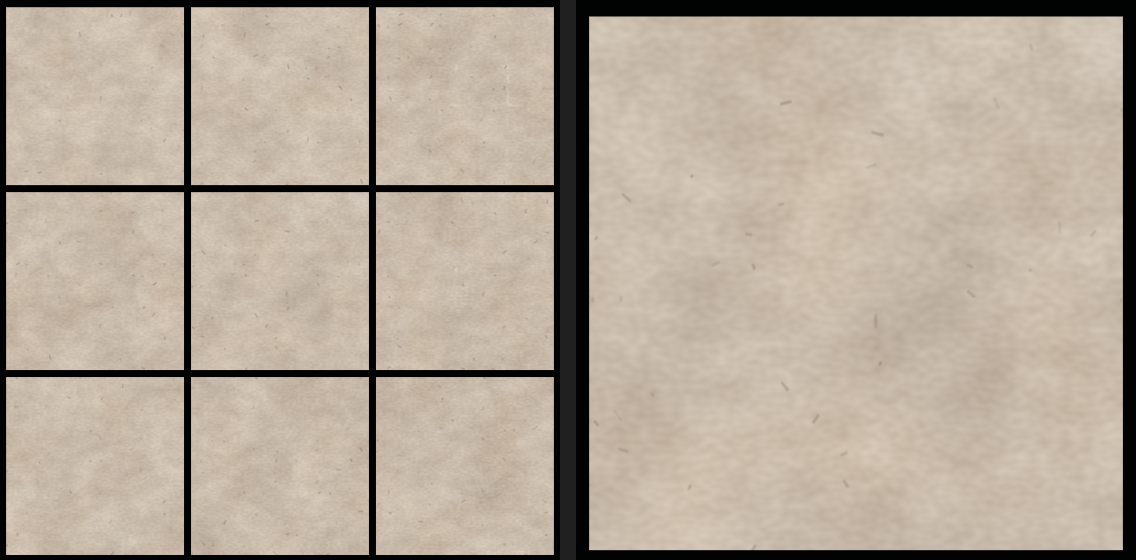
Left: the whole. Right: its middle third, enlarged.
Write a WebGL 1 fragment shader that draws this texture.

```glsl
precision highp float;
// Nine square beige stone tiles, three by three, parted by wide black joints.
// Each tile has its own layered gradient noise for clouds, streaks and grain,
// with small dark pits and, on two tiles, faint pale scrape marks.

uniform vec2 u_resolution;

#define TILES 3.0
#define PITCH 0.3302
#define TILE_SIZE 0.3177
#define CENTRE vec2(0.5, 0.498)
#define STONE_DARK vec3(0.742, 0.678, 0.610)
#define STONE_LIGHT vec3(0.838, 0.790, 0.728)
#define JOINT_COLOR vec3(0.004, 0.008, 0.007)
#define CLOUD_GAIN 1.1
#define STREAK_GAIN 0.75
#define GRAIN_GAIN 0.38
#define PIT_CHANCE 0.13
#define SCRAPE_GAIN 0.45

vec2 hash2(vec2 p) {
  vec3 q = fract(p.xyx * vec3(0.1031, 0.1030, 0.0973));
  q += dot(q, q.yzx + 33.33);
  return fract((q.xx + q.yz) * q.zy);
}

vec2 gradient(vec2 p) {
  float angle = 6.28318 * hash2(p).x;
  return vec2(cos(angle), sin(angle));
}

float gradientNoise(vec2 p) {
  vec2 i = floor(p), f = fract(p);
  vec2 w = f * f * f * (f * (f * 6.0 - 15.0) + 10.0);
  vec2 e = vec2(1.0, 0.0);
  float low = mix(dot(gradient(i), f), dot(gradient(i + e), f - e), w.x);
  float high = mix(dot(gradient(i + e.yx), f - e.yx),
                   dot(gradient(i + 1.0), f - 1.0), w.x);
  return mix(low, high, w.y);
}

float fbm(vec2 p) {
  float sum = 0.0, amp = 0.5;
  for (int i = 0; i < 5; i++) {
    sum += amp * gradientNoise(p);
    p = mat2(1.6, 1.2, -1.2, 1.6) * p + 7.31;
    amp *= 0.5;
  }
  return sum;
}

float boxDistance(vec2 p, vec2 halfSize) {
  vec2 d = abs(p) - halfSize;
  return length(max(d, 0.0)) + min(max(d.x, d.y), 0.0);
}

// Short, randomly turned strokes, at most one in each cell of a grid.
float pits(vec2 p, float blur) {
  const float density = 17.0;
  vec2 id = floor(p * density);
  vec2 rnd = hash2(id + 3.7), spot = hash2(id + 91.3);
  vec2 d = fract(p * density) - mix(vec2(0.3), vec2(0.7), spot);
  float angle = 6.28318 * rnd.y;
  d = mat2(cos(angle), -sin(angle), sin(angle), cos(angle)) * d;
  d.x -= clamp(d.x, -0.17 * spot.y, 0.17 * spot.y);
  float stroke = 1.0 - smoothstep(0.0, 0.06 + blur * density, length(d));
  return stroke * step(rnd.x, PIT_CHANCE) * mix(0.3, 1.0, spot.x);
}

// Broken upright lines, each with a short foot, on the upper right tiles.
float scrapes(vec2 q, vec2 tile, float blur) {
  float marks = 0.0;
  for (int i = 0; i < 2; i++) {
    float n = float(i);
    vec2 p = q - vec2(-0.05 + 0.29 * n, -0.08 + 0.03 * (tile.y - 1.0));
    p += 0.004 * gradientNoise(q * 30.0 + n);
    float upright = boxDistance(p - vec2(0.0, 0.12), vec2(0.002, 0.12));
    float foot = boxDistance(p, vec2(0.06, 0.002));
    float line = 1.0 - smoothstep(0.0, 0.006 + blur, min(upright, foot));
    marks += line * (1.0 - n * (2.0 - tile.y));
  }
  float wear = smoothstep(-0.2, 0.4, gradientNoise(q * 22.0 + tile * 5.0));
  return marks * wear * step(1.5, tile.x) * step(0.5, tile.y);
}

vec3 stone(vec2 q, vec2 tile, float blur) {
  vec2 p = q + tile * 23.7 + 11.0;
  float cloud = fbm(p * 3.2 + 0.4 * gradientNoise(p * 5.0));
  float streak = fbm(p * vec2(9.0, 15.0) + 40.0);
  float grain = gradientNoise(p * vec2(48.0, 76.0));
  float tone = 0.5 + 0.12 * (hash2(tile + 5.0).x - 0.5);
  tone += CLOUD_GAIN * cloud + STREAK_GAIN * streak + GRAIN_GAIN * grain;
  tone += SCRAPE_GAIN * scrapes(q, tile, blur);
  vec3 color = mix(STONE_DARK, STONE_LIGHT, clamp(tone, -0.3, 1.3));
  // Slow warm and cool drift across the surface.
  color += vec3(0.015, 0.0, -0.012) * gradientNoise(p * 4.0 + 70.0);
  return color * (1.0 - 0.16 * pits(p, blur));
}

void main() {
  vec2 uv = gl_FragCoord.xy / u_resolution;
  float pixel = 1.0 / min(u_resolution.x, u_resolution.y);

  // Tile index and position within the tile, -0.5 to 0.5 on its face.
  vec2 grid = (uv - CENTRE) / PITCH + 0.5 * TILES;
  vec2 tile = clamp(floor(grid), 0.0, TILES - 1.0);
  vec2 local = (grid - tile - 0.5) * PITCH;

  float edge = boxDistance(local, vec2(0.5 * TILE_SIZE));
  float face = 1.0 - smoothstep(-0.6 * pixel, 0.6 * pixel, edge);
  vec3 surface = stone(local / TILE_SIZE, tile, pixel / TILE_SIZE);
  gl_FragColor = vec4(mix(JOINT_COLOR, surface, face), 1.0);
}
```
